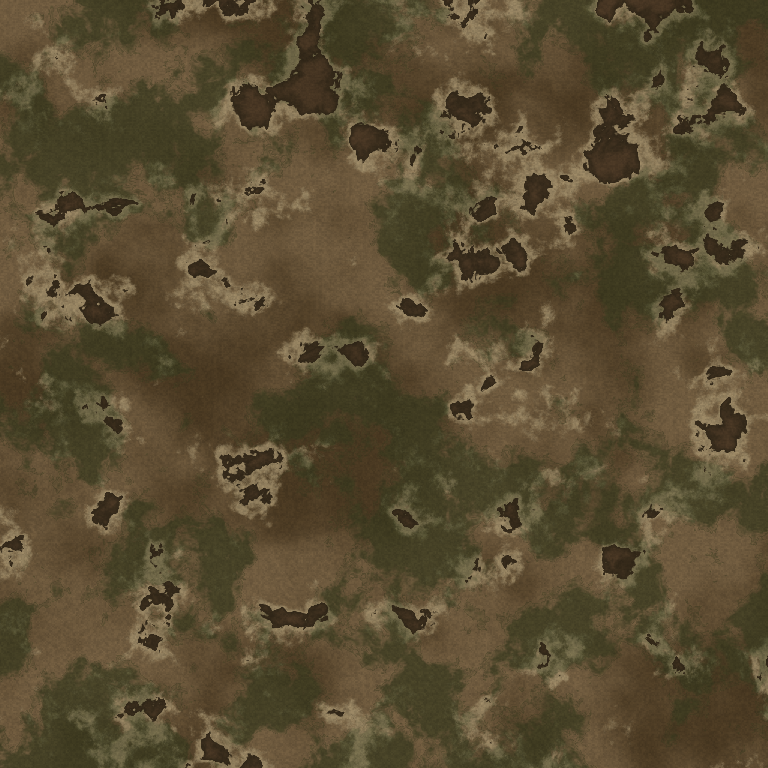
Write a three.js fragment shader that draws this texture.

```glsl
// Weathered, mossy earth: mottled brown soil, ragged green growth and dark
// pits ringed by pale crumbling crust. Each layer is a fractal value noise
// that is cut at a threshold and blended over the layers below it.

varying vec2 vUv;

const vec3 SOIL_DARK  = vec3(0.285, 0.220, 0.130);
const vec3 SOIL_LIGHT = vec3(0.435, 0.355, 0.245);
const vec3 MOSS_DARK  = vec3(0.215, 0.220, 0.115);
const vec3 MOSS_LIGHT = vec3(0.325, 0.340, 0.215);
const vec3 CRUST      = vec3(0.610, 0.540, 0.405);
const vec3 PIT_EDGE   = vec3(0.175, 0.135, 0.080);
const vec3 PIT_FLOOR  = vec3(0.265, 0.195, 0.125);

float hash(vec2 p) {
  return fract(sin(dot(p, vec2(127.1, 311.7))) * 43758.5453);
}

float valueNoise(vec2 p) {
  vec2 cell = floor(p);
  vec2 f = fract(p);
  vec2 w = f * f * (3.0 - 2.0 * f);
  float low = mix(hash(cell), hash(cell + vec2(1.0, 0.0)), w.x);
  float high = mix(hash(cell + vec2(0.0, 1.0)), hash(cell + vec2(1.0)), w.x);
  return mix(low, high, w.y);
}

// Normalised sum of six octaves, each turned to hide the lattice
float fbm(vec2 p, float gain) {
  mat2 turn = mat2(0.8, 0.6, -0.6, 0.8);
  float sum = 0.0;
  float total = 0.0;
  float amplitude = 1.0;
  for (int i = 0; i < 6; i++) {
    sum += amplitude * valueNoise(p);
    total += amplitude;
    amplitude *= gain;
    p = turn * p * 2.03 + vec2(17.3, 9.1);
  }
  return sum / total;
}

// Pushes points sideways so that outlines become irregular
vec2 warp(vec2 p, float scale, float amount) {
  vec2 offset = vec2(fbm(p * scale + 3.7, 0.5), fbm(p * scale + 41.2, 0.5));
  return p + amount * (offset - 0.5);
}

// Thin line along the contour of a noise field
float contour(float field, float level, float width) {
  return 1.0 - smoothstep(0.0, width, abs(field - level));
}

vec3 soilColor(vec2 p) {
  float mottle = fbm(p * 8.0 + 5.0, 0.5);
  return mix(SOIL_DARK, SOIL_LIGHT, smoothstep(0.27, 0.73, mottle));
}

vec3 pitColor(float depth) {
  return mix(PIT_EDGE, PIT_FLOOR, smoothstep(0.67, 0.80, depth));
}

void main() {
  vec2 p = warp(vUv, 18.0, 0.03);
  float grain = valueNoise(vUv * 300.0) + hash(floor(vUv * 512.0)) - 1.0;

  // Noise fields that steer the layers
  float pits = fbm(p * 15.0 + 23.0, 0.55);
  float growth = fbm(p * 11.0 + 71.0, 0.64);
  float crumble = fbm(vUv * 60.0 + 11.0, 0.7);

  // Soil with moss and fine dark veins
  vec3 color = soilColor(vUv);
  float moss = smoothstep(0.47, 0.57, growth);
  float mossTone = smoothstep(0.46, 0.66, pits + 0.5 * (crumble - 0.5));
  color = mix(color, mix(MOSS_DARK, MOSS_LIGHT, mossTone), 0.72 * moss);
  color = mix(color, MOSS_DARK, 0.40 * contour(growth, 0.48, 0.012));

  // Pale speckled crust that thickens towards the pits
  float crust = smoothstep(0.54, 0.66, pits + 0.22 * (crumble - 0.5));
  color = mix(color, CRUST, crust * (0.85 - 0.45 * moss));

  // Dark pits with ragged rims
  float pit = smoothstep(0.662, 0.676, pits);
  color = mix(color, pitColor(pits), 0.94 * pit);

  color *= 1.0 + 0.11 * grain;
  gl_FragColor = vec4(color, 1.0);
}
```
